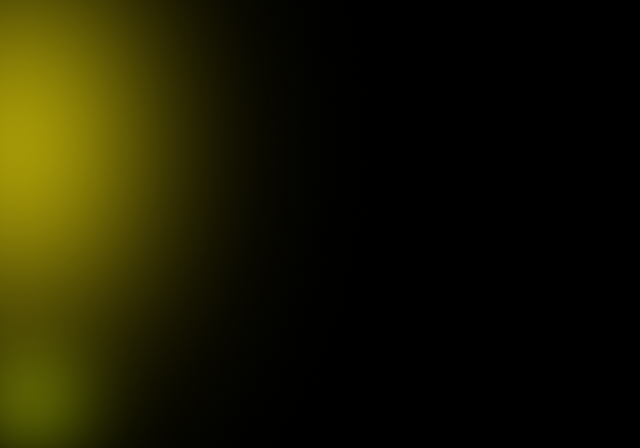
Write a Shadertoy shader that draws this background.

```glsl
// Two soft yellow-olive glows at the left edge of a black field.

const vec3 GOLD  = vec3(0.640, 0.590, 0.025);
const vec3 OLIVE = vec3(0.235, 0.265, 0.005);
const float GRAIN_ROWS = 358.0;

// Elliptical Gaussian falloff: 1 at the centre, fading by spread per axis.
float glow(vec2 p, vec2 centre, vec2 spread) {
    vec2 d = (p - centre) / spread;
    return exp(-0.5 * dot(d, d));
}

// Sine-free hash of a grid cell, in 0..1.
float hash(vec2 cell) {
    vec3 q = fract(cell.xyx * 0.1031);
    q += dot(q, q.yzx + 33.33);
    return fract((q.x + q.y) * q.z);
}

void mainImage(out vec4 fragColor, in vec2 fragCoord) {
    // Units of canvas height, with x scaled to a fixed-width frame
    vec2 p = fragCoord / iResolution.xy * vec2(1.43, 1.0);

    // Large upper glow and small lower glow
    vec3 colour = GOLD * glow(p, vec2(0.040, 0.675), vec2(0.234, 0.302));
    colour += OLIVE * glow(p, vec2(0.070, 0.095), vec2(0.108, 0.104));

    // Faint dither against banding
    float grain = hash(floor(p * GRAIN_ROWS)) - 0.5;
    colour += grain / 255.0;

    fragColor = vec4(clamp(colour, 0.0, 1.0), 1.0);
}
```
